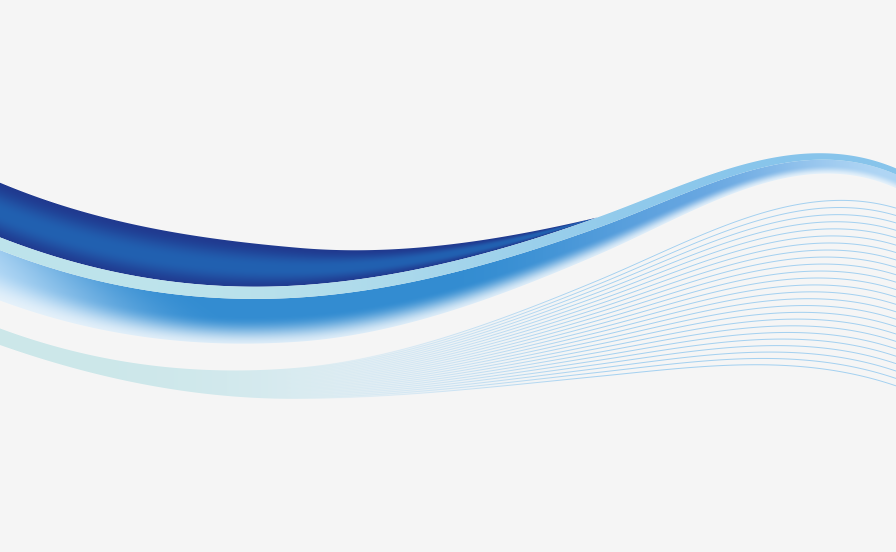
Reproduce this background procedurally as a WebGL 1 fragment shader.

```glsl
precision highp float;
// Layered blue ribbons sweeping across a pale ground, with a fan of fine lines below.

uniform vec2 u_resolution;

// Colours
const vec3 GROUND = vec3(0.962);
const vec3 NAVY = vec3(0.125, 0.225, 0.56);
const vec3 ROYAL = vec3(0.13, 0.375, 0.69);
const vec3 TRIM_LEFT = vec3(0.74, 0.89, 0.92);
const vec3 TRIM_RIGHT = vec3(0.53, 0.77, 0.92);
const vec3 SKY = vec3(0.20, 0.55, 0.82);
const vec3 SKY_RIGHT = vec3(0.40, 0.65, 0.88);
const vec3 MIST = vec3(0.74, 0.87, 0.97);
const vec3 FROST = vec3(0.91, 0.95, 0.98);
const vec3 WASH_LEFT = vec3(0.80, 0.905, 0.915);
const vec3 WASH_RIGHT = vec3(0.88, 0.93, 0.96);
const vec3 LINE = vec3(0.65, 0.82, 0.94);

// Fan of lines
const float LINE_COUNT = 24.0;
const float LINE_WIDTH = 0.0019;

// Edge heights at x = 0, 1/3, 2/3, 1, and their slopes per third of the width
const vec4 DARK_TOP = vec4(0.669, 0.551, 0.606, 0.640);
const vec4 DARK_TOP_SLOPE = vec4(-0.227, -0.047, 0.127, 0.0);
const vec4 TRIM_TOP = vec4(0.570, 0.483, 0.606, 0.695);
const vec4 TRIM_TOP_SLOPE = vec4(-0.212, 0.034, 0.195, -0.229);
const vec4 BAND_TOP = vec4(0.547, 0.461, 0.587, 0.684);
const vec4 BAND_TOP_SLOPE = vec4(-0.212, 0.034, 0.195, -0.233);
const vec4 BAND_LOW = vec4(0.4555, 0.381, 0.538, 0.659);
const vec4 BAND_LOW_SLOPE = vec4(-0.201, 0.038, 0.233, -0.244);
const vec4 FAN_TOP = vec4(0.405, 0.334, 0.4915, 0.623);
const vec4 FAN_TOP_SLOPE = vec4(-0.201, 0.047, 0.225, -0.159);
const vec4 FAN_LOW = vec4(0.375, 0.2775, 0.318, 0.301);
const vec4 FAN_LOW_SLOPE = vec4(-0.191, 0.004, 0.053, -0.184);

// Cubic Hermite curve through four evenly spaced heights
float curve(float x, vec4 height, vec4 slope) {
  float s = x * 3.0;
  vec4 span = vec4(height.xy, slope.xy);
  if (s >= 2.0) span = vec4(height.zw, slope.zw);
  else if (s >= 1.0) span = vec4(height.yz, slope.yz);
  float t = s - clamp(floor(s), 0.0, 2.0);
  float u = 1.0 - t;
  return mix(span.x, span.y, t * t * (3.0 - 2.0 * t))
       + t * u * (span.z * u - span.w * t);
}

// Share of a pixel lying between two heights
float between(float y, float low, float high, float pixel) {
  float top = min(high, y + 0.5 * pixel);
  float bottom = max(low, y - 0.5 * pixel);
  return clamp((top - bottom) / pixel, 0.0, 1.0);
}

void main() {
  vec2 p = gl_FragCoord.xy / u_resolution;
  float pixel = 1.0 / u_resolution.y;

  float darkTop = curve(p.x, DARK_TOP, DARK_TOP_SLOPE);
  float trimTop = curve(p.x, TRIM_TOP, TRIM_TOP_SLOPE);
  float bandTop = curve(p.x, BAND_TOP, BAND_TOP_SLOPE);
  float bandLow = curve(p.x, BAND_LOW, BAND_LOW_SLOPE);
  float fanTop = curve(p.x, FAN_TOP, FAN_TOP_SLOPE);
  float fanLow = curve(p.x, FAN_LOW, FAN_LOW_SLOPE);
  vec3 color = GROUND;

  // Soft wash dissolving to the right
  float washFade = 1.0 - smoothstep(0.25, 0.72, p.x);
  vec3 wash = mix(WASH_LEFT, WASH_RIGHT, smoothstep(0.1, 0.55, p.x));
  color = mix(color, wash, washFade * between(p.y, fanLow, fanTop, pixel));

  // Fine lines spreading to the right
  float fanHeight = fanTop - fanLow;
  float row = (p.y - fanLow) / fanHeight * LINE_COUNT;
  float nearest = clamp(floor(row + 0.5), 0.0, LINE_COUNT);
  float lineY = fanLow + nearest / LINE_COUNT * fanHeight;
  float line = between(p.y, lineY - 0.5 * LINE_WIDTH, lineY + 0.5 * LINE_WIDTH, pixel);
  color = mix(color, LINE, line * smoothstep(0.3, 0.72, p.x));

  // Dark ribbon, brightest along its middle
  float darkDepth = clamp((darkTop - p.y) / max(darkTop - trimTop, pixel), 0.0, 1.0);
  float sheen = smoothstep(0.0, 0.5, darkDepth) * (1.0 - smoothstep(0.6, 1.05, darkDepth));
  color = mix(color, mix(NAVY, ROYAL, sheen), between(p.y, trimTop, darkTop, pixel));

  // Glowing band, misty at both ends and along its lower edge
  float depth = clamp((bandTop - p.y) / (bandTop - bandLow), 0.0, 1.0);
  float leftGlow = smoothstep(-0.06, 0.26, p.x - 0.08 * (depth - 0.5));
  float rightGlow = 1.0 - 0.85 * smoothstep(0.76, 1.0, p.x);
  vec3 core = mix(SKY, SKY_RIGHT, smoothstep(0.5, 0.8, p.x));
  vec3 band = mix(MIST, core, leftGlow * rightGlow);
  band = mix(band, FROST, smoothstep(0.4, 1.05, depth) * 0.95);
  color = mix(color, band, between(p.y, bandLow, bandTop, pixel));

  // Pale trim along the top of the band
  vec3 trim = mix(TRIM_LEFT, TRIM_RIGHT, smoothstep(0.15, 0.9, p.x));
  color = mix(color, trim, between(p.y, bandTop, trimTop, pixel));

  gl_FragColor = vec4(color, 1.0);
}
```
